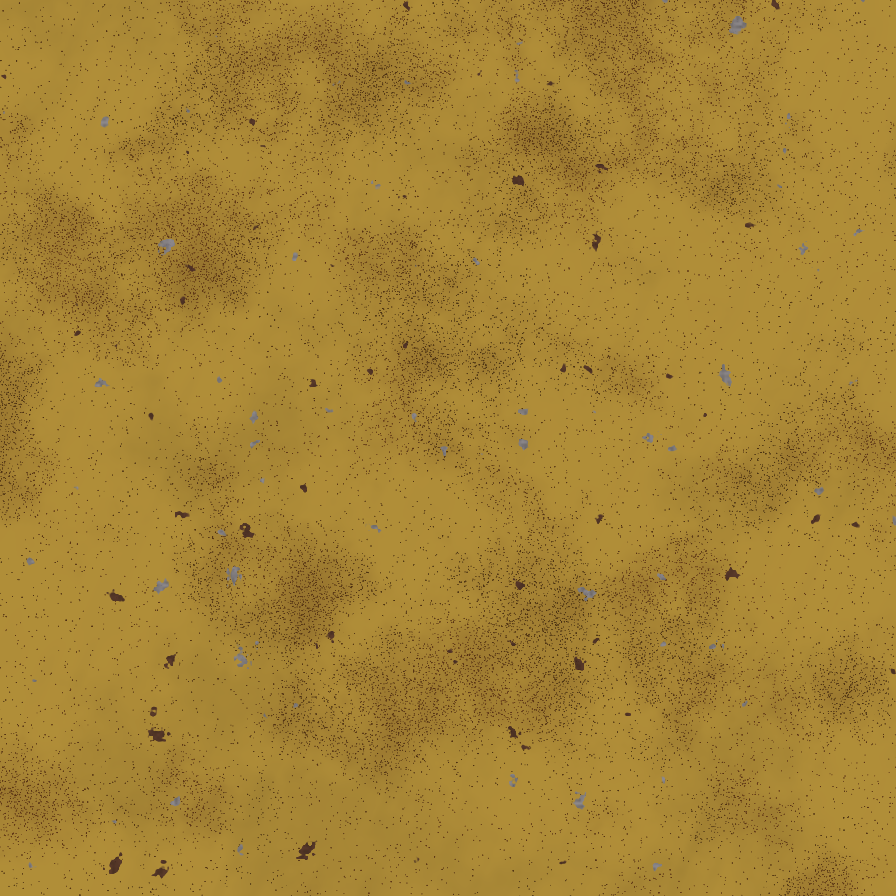
A three.js fragment shader for this texture:

```glsl
// Worn ochre paint: soft brown stains carry loose clouds of fine dark specks,
// with sparse ragged chips in slate blue and dark plum. Stains come from
// fractal value noise, specks and chips from jittered hashed grids.

varying vec2 vUv;

// Sine-free hash: two independent values per cell
vec2 hash2(vec2 p) {
  vec3 q = fract(p.xyx * vec3(0.1031, 0.1030, 0.0973));
  q += dot(q, q.yzx + 33.33);
  return fract((q.xx + q.yz) * q.zy);
}

float valueNoise(vec2 p) {
  vec2 cell = floor(p);
  vec2 f = fract(p);
  f = f * f * (3.0 - 2.0 * f);
  float low = mix(hash2(cell).x, hash2(cell + vec2(1.0, 0.0)).x, f.x);
  float high = mix(hash2(cell + vec2(0.0, 1.0)).x, hash2(cell + 1.0).x, f.x);
  return mix(low, high, f.y);
}

float fbm(vec2 p) {
  float sum = 0.0;
  float amplitude = 0.5;
  for (int i = 0; i < 5; i++) {
    sum += amplitude * valueNoise(p);
    p = mat2(0.8, 0.6, -0.6, 0.8) * p * 2.03 + 17.3;
    amplitude *= 0.58;
  }
  return sum / 1.11;
}

// One grid of tiny dots; density is the chance that a cell holds one
float specks(vec2 p, float density) {
  vec2 cell = floor(p);
  vec2 pick = hash2(cell + 71.0);
  vec2 centre = 0.3 + 0.4 * hash2(cell + 213.0);
  float radius = 0.2 + 0.08 * pick.y;
  float dist = length(fract(p) - centre);
  float strength = 0.5 + 0.5 * hash2(cell + 401.0).x;
  return strength * step(pick.x, density) * (1.0 - smoothstep(radius - 0.12, radius + 0.12, dist));
}

// Ragged flakes, one at most per cell; x is coverage, y selects the colour
vec2 chips(vec2 uv, float scale, float chance, float size) {
  vec2 p = uv * scale;
  vec2 cell = floor(p);
  vec2 pick = hash2(cell + 5.0);
  vec2 shape = hash2(cell + 131.0);
  vec2 d = fract(p) - (0.3 + 0.4 * hash2(cell + 47.0));
  float angle = 6.2832 * shape.x;
  d = mat2(cos(angle), sin(angle), -sin(angle), cos(angle)) * d;
  d.x *= 0.6;
  float radius = size * (0.35 + 0.65 * shape.y * shape.y);
  float ragged = (valueNoise(uv * 260.0) - 0.5) * size * 1.3;
  float edge = length(d) + ragged - radius;
  float soft = 0.0008 * scale;
  return vec2(step(pick.x, chance) * (1.0 - smoothstep(-soft, soft, edge)), pick.y);
}

void main() {
  vec2 uv = vUv;

  // Stains: small ragged clumps, a little stronger towards the middle
  float middle = 1.0 - smoothstep(0.1, 0.6, length(uv - vec2(0.46, 0.55)));
  float cloud = fbm(uv * 8.5 + 23.1) + 0.06 * middle;
  float stain = smoothstep(0.46, 0.9, cloud);

  // Ochre ground with faint smudges and stretched wear marks
  vec3 colour = vec3(0.69, 0.555, 0.22);
  float smudge = fbm(uv * 6.0 + 41.0);
  float wear = valueNoise(mat2(0.9, 0.4, -0.4, 0.9) * uv * vec2(55.0, 12.0));
  colour *= 1.0 - 0.06 * smoothstep(0.5, 0.8, smudge) - 0.025 * smoothstep(0.6, 1.0, wear) * smudge;
  colour = mix(colour, vec3(0.49, 0.35, 0.14), 0.45 * stain);

  // Fine specks on three turned grids, crowded where the stain is deep
  float density = 0.03 + 0.38 * stain;
  float dots = 0.0;
  vec2 turned = uv + 2.0;
  for (int i = 0; i < 3; i++) {
    turned = mat2(0.85, 0.53, -0.53, 0.85) * turned + 1.7;
    dots = max(dots, specks(turned * (290.0 + 27.0 * float(i)), density));
  }
  vec3 speckColour = mix(vec3(0.21, 0.13, 0.04), vec3(0.33, 0.15, 0.06), valueNoise(uv * 14.0));
  colour = mix(colour, speckColour, 0.88 * dots);

  // Chips in two sizes
  for (int i = 0; i < 2; i++) {
    float level = float(i);
    vec2 chip = chips(uv + 0.19 * level, 13.0 + 11.0 * level, 0.24 - 0.1 * level, 0.085);
    vec3 plum = vec3(0.27, 0.16, 0.14);
    vec3 slate = vec3(0.47, 0.47, 0.52);
    vec3 flake = mix(plum, slate, step(0.5, chip.y / 1.0 + 0.05));
    flake *= 0.85 + 0.3 * valueNoise(uv * 300.0);
    colour = mix(colour, flake, 0.88 * chip.x);
  }

  gl_FragColor = vec4(colour, 1.0);
}
```
